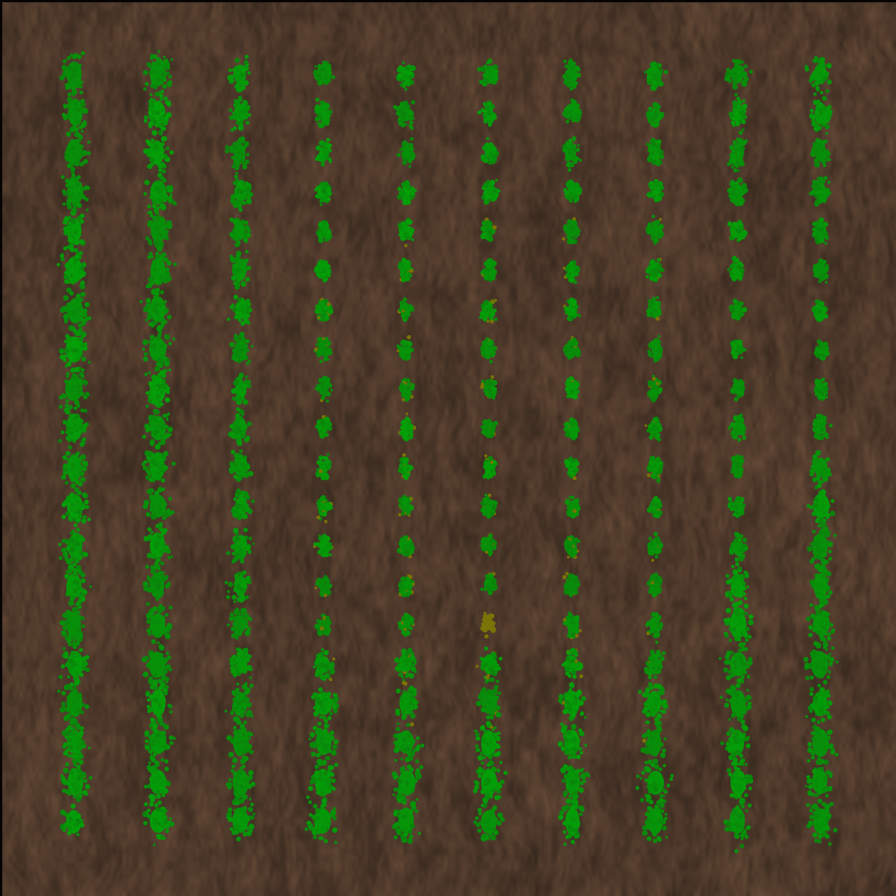
This pattern is drawn by a Shadertoy shader. Its source:

```glsl
const vec2 GRID = vec2(10.0, 20.0);
const vec2 FIRST = vec2(0.0833, 0.0833);
const vec2 PITCH = vec2(0.0925, 0.0439);
const int LEAVES = 44;
const vec3 SOIL = vec3(0.305, 0.222, 0.165);
const vec3 LEAF_BRIGHT = vec3(0.01, 0.63, 0.03);
const vec3 LEAF_DARK = vec3(0.04, 0.51, 0.04);
const vec3 LEAF_DRY = vec3(0.48, 0.45, 0.02);

vec3 hash3(vec2 p) {
    vec3 q = fract(vec3(p.xyx) * vec3(0.1031, 0.1030, 0.0973));
    q += dot(q, q.yxz + 33.33);
    return fract((q.xxy + q.yzz) * q.zyx);
}

float valueNoise(vec2 p) {
    vec2 cell = floor(p);
    vec2 f = fract(p);
    f = f * f * (3.0 - 2.0 * f);
    float low = mix(hash3(cell).x, hash3(cell + vec2(1, 0)).x, f.x);
    float high = mix(hash3(cell + vec2(0, 1)).x, hash3(cell + vec2(1, 1)).x, f.x);
    return mix(low, high, f.y);
}

// Fibrous earth, with grain stretched along the rows
vec3 soilColor(vec2 uv) {
    vec2 p = uv + vec2(0.012 * valueNoise(uv * vec2(18.0, 24.0)), 0.0);
    float shade = 0.10 * (valueNoise(p * vec2(13.0, 8.0)) - 0.5);
    shade += 0.20 * (valueNoise(p * vec2(60.0, 27.0) + 7.0) - 0.5);
    shade += 0.24 * (valueNoise(p * vec2(140.0, 58.0) + 19.0) - 0.5);
    shade += 0.18 * (valueNoise(p * vec2(260.0, 120.0) + 41.0) - 0.5);
    return SOIL * (1.0 + shade);
}

// 0 is a small separate plant, 1 a spreading one
float plantGrowth(vec2 id) {
    float west = 1.0 - smoothstep(1.0, 3.2, id.x);
    float south = 1.0 - smoothstep(2.5, 5.5, id.y - 2.5 * max(id.x - 7.0, 0.0));
    float edge = smoothstep(2.0, 4.5, abs(id.x - 4.5));
    float north = smoothstep(13.0, 19.0, id.y) * mix(0.2, 0.6, edge);
    return max(max(west, south), north);
}

// Share of loose leaves that have dried out
float plantDryness(vec2 id) {
    float across = 1.0 - smoothstep(1.0, 3.0, abs(id.x - 5.0));
    float along = 1.0 - smoothstep(4.0, 8.0, abs(id.y - 9.0));
    return 0.65 * across * along;
}

// A solid heart surrounded by scattered round leaves
vec3 drawPlant(vec3 color, vec2 p, vec2 id, float blur) {
    vec3 traits = hash3(id + 11.0);
    float growth = plantGrowth(id);
    float dryness = plantDryness(id);
    bool withered = id == vec2(5.0, 5.0);
    vec2 reach = mix(vec2(0.0072, 0.0112), vec2(0.0145, 0.0235), growth);
    reach *= 0.9 + 0.2 * traits.xy;
    vec3 tint = mix(LEAF_BRIGHT, LEAF_DARK, 0.6 * traits.z);

    vec2 heart = reach * 0.6;
    float heartEdge = (length(p / heart) - 1.0) * heart.x;
    vec3 heartColor = withered ? LEAF_DRY : tint;
    color = mix(color, heartColor, 1.0 - smoothstep(-blur, blur, heartEdge));

    for (int i = 0; i < LEAVES; i++) {
        vec2 seed = id * vec2(17.0, 23.0) + float(i) * vec2(3.7, 9.1);
        vec3 place = hash3(seed);
        vec3 look = hash3(seed + 71.3);
        bool loose = look.x > 0.86;
        float angle = 6.2832 * place.x;
        float radius = pow(place.y, 0.65) * (loose ? 1.4 : 1.0);
        vec2 center = reach * radius * vec2(cos(angle), sin(angle));
        float size = mix(0.0019, 0.0032, place.z) * (loose ? 0.75 : 1.0);
        bool dry = withered || (loose && look.y < dryness);
        vec3 leaf = dry ? LEAF_DRY : mix(tint, LEAF_DARK, look.z * look.z);
        float edge = length(p - center) - size;
        color = mix(color, leaf, 1.0 - smoothstep(-blur, blur, edge));
    }
    return color;
}

void mainImage(out vec4 fragColor, in vec2 fragCoord) {
    vec2 uv = fragCoord / iResolution.xy;
    float blur = max(0.0009, 0.8 / iResolution.y);
    vec3 color = soilColor(uv);

    // Planted columns, blending plants from adjacent rows
    vec2 nearest = floor((uv - FIRST) / PITCH + 0.5);
    nearest.x = clamp(nearest.x, 0.0, GRID.x - 1.0);
    if (abs(uv.x - FIRST.x - nearest.x * PITCH.x) < 0.03) {
        for (int j = -1; j <= 1; j++) {
            vec2 id = nearest + vec2(0.0, float(j));
            if (id.y < 0.0 || id.y >= GRID.y) continue;
            vec2 wander = (hash3(id + 53.0).xy - 0.5) * 0.002;
            color = drawPlant(color, uv - FIRST - id * PITCH - wander, id, blur);
        }
    }

    // Dark border along the left and top
    float border = min(uv.x, 1.0 - uv.y);
    color = mix(vec3(0.02, 0.01, 0.01), color, smoothstep(0.0025 - blur, 0.0025 + blur, border));
    fragColor = vec4(color, 1.0);
}
```
